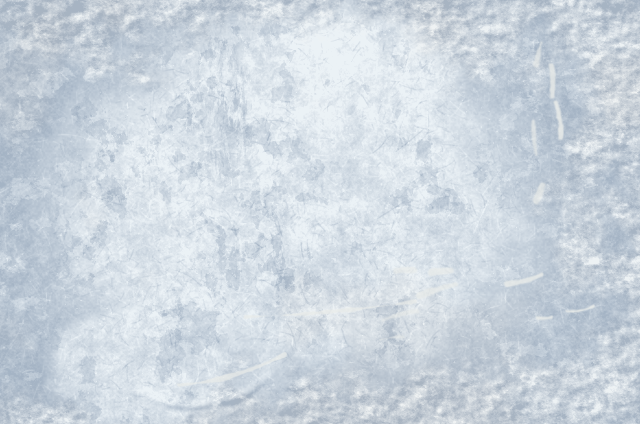
This texture is drawn by a WebGL 2 fragment shader. Its source:

```glsl
#version 300 es
precision highp float;
// Weathered pale plaster: a worn white patch on a blue-grey, rough-edged wall.
// Layered value noise gives stains, flecks and relief; bent capsules give
// hairline scratches and cream paint strokes, with one curved fold below.
uniform vec2 u_resolution;
out vec4 fragColor;

float hash(vec2 p) {
  return fract(sin(dot(p, vec2(127.1, 311.7))) * 43758.5453);
}

mat2 rotation(float angle) {
  float c = cos(angle), s = sin(angle);
  return mat2(c, -s, s, c);
}

float noise(vec2 p) {
  vec2 i = floor(p), f = fract(p);
  f = f * f * (3.0 - 2.0 * f);
  return mix(mix(hash(i), hash(i + vec2(1, 0)), f.x),
             mix(hash(i + vec2(0, 1)), hash(i + vec2(1, 1)), f.x), f.y);
}

// Fractal noise centred on 0.5; gain sets how gritty it is.
float fbm(vec2 p, float gain) {
  float sum = 0.0, amp = 1.0, total = 0.0;
  for (int i = 0; i < 5; i++) {
    sum += amp * noise(p);
    total += amp;
    p = rotation(0.6) * p * 2.03 + 17.3;
    amp *= gain;
  }
  return sum / total;
}

float ellipse(vec2 p, vec2 center, vec2 radius) {
  return length((p - center) / radius);
}

float glow(vec2 p, vec2 center, vec2 radius) {
  float d = ellipse(p, center, radius);
  return exp(-d * d);
}

// Bent capsule around the origin; returns soft coverage.
float stroke(vec2 p, float angle, float halfLength, float bend, float width, float soft) {
  vec2 q = rotation(angle) * p;
  q.y -= bend * q.x * q.x / halfLength;
  float d = length(vec2(max(abs(q.x) - halfLength, 0.0), q.y));
  return 1.0 - smoothstep(width - soft, width + soft, d);
}

// One random hairline per grid cell, kept inside its cell.
float scratches(vec2 p, float scale, float seed, float soft) {
  vec2 g = rotation(seed) * p * scale + seed * 7.0;
  vec2 cell = floor(g);
  vec2 q = fract(g) - 0.5;
  float r = hash(cell + seed), s = hash(cell + seed + 31.7);
  q -= (vec2(r, s) - 0.5) * 0.2;
  float line = stroke(q, s * 6.283, 0.10 + 0.26 * r, (r - 0.5) * 0.3,
                      0.0011 * scale, soft * scale);
  return line * step(0.3, hash(cell + seed + 5.1)) * (0.3 + 0.7 * s);
}

void main() {
  vec2 p = gl_FragCoord.xy / u_resolution.y;
  float px = 1.0 / u_resolution.y;
  float broad = fbm(p * 3.2 + 4.0, 0.55);
  float mottle = fbm(p * 11.0 + 21.0, 0.6);
  float fine = fbm(p * 42.0, 0.75);

  // Worn white patch with a ragged outline
  vec2 w = p + 0.16 * (vec2(broad, fbm(p * 4.0 + 55.0, 0.6)) - 0.5);
  float d = min(ellipse(w, vec2(0.68, 0.50), vec2(0.58, 0.43)),
                ellipse(w, vec2(0.83, 0.78), vec2(0.30, 0.20)));
  d = min(d, ellipse(w, vec2(0.33, 0.15), vec2(0.22, 0.14)));
  d += (mottle - 0.5) * 0.7 + (fine - 0.5) * 0.35;
  float patchMask = 1.0 - smoothstep(0.74, 1.12, d);
  float tone = mix(0.25, 0.80, patchMask);
  tone += (broad - 0.5) * 0.3 + (mottle - 0.5) * 0.55 + (fine - 0.5) * 0.75;
  tone += 0.16 * glow(w, vec2(0.81, 0.80), vec2(0.24, 0.17));

  // Rough relief along the top, right and lower corners
  float edge = max(p.y - 0.86, max((p.x - 1.36) * 0.6, 0.08 - p.y));
  float rough = smoothstep(-0.07, 0.07, edge + (mottle - 0.5) * 0.4) * (1.0 - patchMask);
  vec2 grit = p * vec2(30.0, 42.0);
  float relief = fbm(grit + vec2(-0.3, 0.4), 0.65) - fbm(grit, 0.65);
  tone += rough * (0.10 + 1.5 * relief);

  // Small ragged flecks in clusters, a few larger ones, and a brushed stain
  float cluster = smoothstep(0.40, 0.62, fbm(p * 5.0 + 90.0, 0.5));
  float small = smoothstep(0.55, 0.62, fbm(p * vec2(38.0, 30.0) + 63.0, 0.6));
  float large = smoothstep(0.63, 0.68, fbm(p * 15.0 + 37.0, 0.6) + (fine - 0.5) * 0.2);
  tone -= (0.30 * small * (0.25 + 0.75 * cluster) + 0.32 * large) * patchMask;
  float brushed = smoothstep(0.42, 0.62, fbm(p * vec2(75.0, 22.0), 0.7));
  tone -= 0.45 * brushed * glow(w, vec2(0.57, 0.76), vec2(0.07, 0.15));

  // Pale chips over the bluish surround
  float chips = smoothstep(0.58, 0.66, fbm(p * vec2(20.0, 28.0) + 12.0, 0.65));
  tone += 0.24 * chips * (1.0 - patchMask);

  // Hairline scratches at several sizes, dark and pale
  for (int i = 0; i < 7; i++) {
    float k = float(i);
    float mark = scratches(p, 6.0 + 4.0 * k, 1.3 + k * 2.1, px);
    tone -= 0.36 * mark * patchMask * smoothstep(0.35, 0.6, mottle + 0.2 * fine);
    tone += 0.20 * scratches(p, 5.0 + 4.0 * k, 14.2 + k * 1.7, px) * (1.0 - rough);
  }

  // Curved fold with a shaded inner lip
  vec2 arm = p - vec2(0.45, 0.31);
  float ring = length(arm) - 0.274 + (broad - 0.5) * 0.03;
  float span = smoothstep(-0.16, -0.02, arm.x) * (1.0 - smoothstep(0.12, 0.25, arm.x));
  span *= step(arm.y, 0.0);
  tone -= 0.42 * span * exp(-pow(ring / 0.006, 2.0));
  tone += 0.22 * span * exp(-pow((ring + 0.018) / 0.009, 2.0));

  // Cream strokes: shallow ones low down, upright dabs on the right
  float cream = 0.0;
  float wobble = (mottle - 0.5) * 0.018;
  for (int i = 0; i < 13; i++) {
    vec2 id = vec2(float(i), 3.7);
    float r = hash(id), s = hash(id + 9.2), t = hash(id + 23.5);
    bool upright = i > 7;
    vec2 at = upright ? vec2(1.22 + 0.12 * r, 0.38 + 0.54 * s)
                      : vec2(0.82 + 0.56 * r, 0.16 + 0.22 * s);
    float angle = upright ? 1.1 + 0.7 * t : 0.02 + 0.28 * t;
    cream = max(cream, stroke(p - at, angle, 0.015 + 0.03 * t, (r - 0.5) * 0.3,
                              0.003 + 0.005 * s + wobble, px * 1.5) * (0.6 + 0.4 * r));
  }
  cream = max(cream, 0.8 * stroke(p - vec2(0.78, 0.265), 0.09, 0.20, 0.03, 0.003 + wobble, px));
  cream = max(cream, 0.8 * stroke(p - vec2(0.55, 0.115), 0.28, 0.13, 0.10, 0.004 + wobble, px));

  // Grain, pale specks and final colour
  tone += (noise(p * 230.0) - 0.5) * 0.18;
  tone += 0.25 * smoothstep(0.92, 0.98, noise(p * 110.0 + 8.0));
  tone = clamp(tone, 0.0, 1.0);
  vec3 color = mix(vec3(0.645, 0.705, 0.772), vec3(0.922, 0.948, 0.965), tone);
  float warmth = rough * 0.5 + smoothstep(0.5, 0.7, fbm(p * 4.0 + 40.0, 0.5)) * 0.5;
  color += vec3(0.014, 0.0, -0.014) * warmth;
  color = mix(color, vec3(0.915, 0.925, 0.915), cream * 0.9);
  fragColor = vec4(color, 1.0);
}
```
